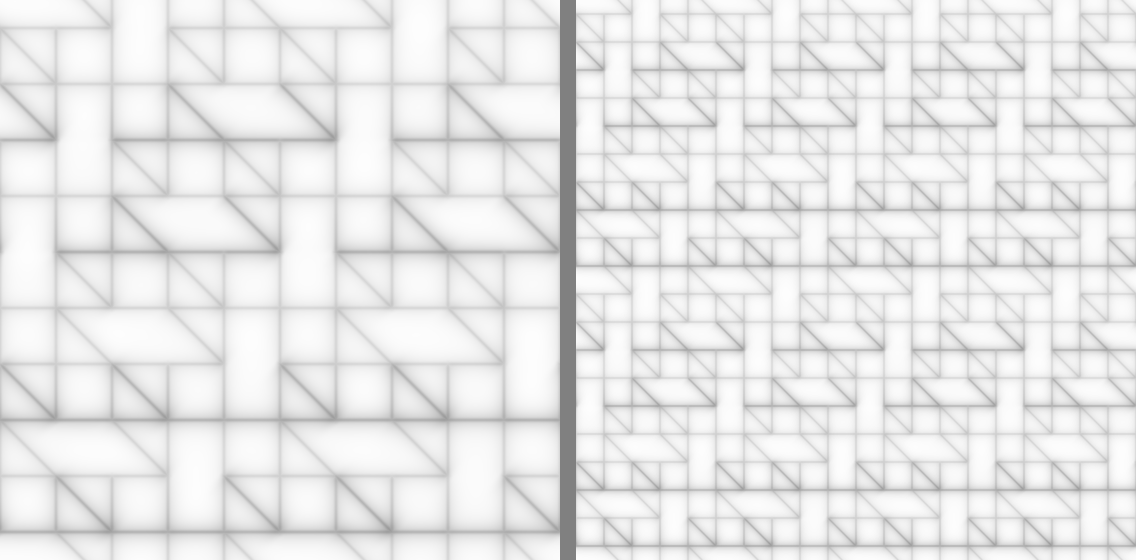
Left, the tile; right, the same tile 2 across and 2 down.
Give the GLSL for this pattern, as a Shadertoy shader.

```glsl
// Soft grey lattice of squares, triangles, slanted and tall tiles on white.
// Each cell owns a left, a bottom and a diagonal edge; every edge casts a
// thin core and a wide halo. Tile types step sideways once per two rows.

const float CELLS = 10.0;        // cells across and down
const float PERIOD = 5.0;        // cells per repeat
const float ROW_OFFSET = 0.5;    // vertical shift of the lattice, in cells
const float CORE_WIDTH = 0.032;  // in cells
const float HALO_WIDTH = 0.13;
const float END_FADE = 0.10;
const float CORE_SHADE = 0.075;  // darkness of a light edge
const float HALO_SHADE = 0.10;
const float HEAVY = 2.3;         // strength of a dark edge, light being 1
const float MAX_SHADE = 0.55;
const float EDGE_VARIATION = 0.16;
const float MOTTLE = 0.012;
const float MOTTLE_CELLS = 20.0;
const vec3 PAPER = vec3(1.0);

float hash(vec2 p) {
    return fract(sin(dot(p, vec2(127.1, 311.7))) * 43758.5453);
}

// Value noise that wraps after a whole number of cells
float wrappedNoise(vec2 p, float period) {
    vec2 i = floor(p), f = fract(p);
    f = f * f * (3.0 - 2.0 * f);
    float a = hash(mod(i, period));
    float b = hash(mod(i + vec2(1, 0), period));
    float c = hash(mod(i + vec2(0, 1), period));
    float d = hash(mod(i + vec2(1, 1), period));
    return mix(mix(a, b, f.x), mix(c, d, f.x), f.y);
}

// Core (x) and halo (y) of a segment whose strength runs from sa to sb
vec2 edgeShade(vec2 p, vec2 a, vec2 b, float sa, float sb) {
    float len = length(b - a);
    vec2 dir = (b - a) / len;
    vec2 q = p - a;
    float along = dot(q, dir);
    float across = abs(q.x * dir.y - q.y * dir.x);
    float mask = smoothstep(-END_FADE, END_FADE, along)
               * smoothstep(-END_FADE, END_FADE, len - along);
    float strength = mix(sa, sb, clamp(along / len, 0.0, 1.0));
    float core = exp(-across * across / (CORE_WIDTH * CORE_WIDTH));
    float halo = exp(-across / HALO_WIDTH);
    return mask * strength * vec2(core, halo);
}

// Adds up the halos and keeps the strongest core
void addEdge(inout vec2 shade, vec2 e) {
    shade = vec2(max(shade.x, e.x), shade.y + e.y);
}

void addCell(inout vec2 shade, vec2 p, vec2 cell) {
    // Place within the repeat, rows counted downwards
    float row = mod(8.0 - cell.y, CELLS);
    float slot = mod(cell.x + floor(row / 2.0), PERIOD);
    bool oddRow = mod(row, 2.0) > 0.5;
    bool isDiagonal = slot < 0.5 || abs(slot - 3.0) < 0.5;
    bool openLeft = oddRow && (slot < 0.5 || slot > 3.5);
    bool openBottom = oddRow && abs(slot - 1.0) < 0.5;

    // Two rows in five are heavy, darkest at their foot
    float rowPhase = mod(row, 5.0);
    float heavy = (abs(rowPhase - 1.0) < 0.5 || abs(rowPhase - 3.0) < 0.5) ? 1.0 : 0.0;
    float vary = 1.0 + EDGE_VARIATION * (hash(vec2(mod(cell.x, CELLS), row)) - 0.5);
    float light = vary;
    float dark = vary * mix(1.0, HEAVY, heavy);

    if (!openLeft)
        addEdge(shade, edgeShade(p, vec2(0), vec2(0, 1), mix(light, dark, 0.55), light));
    if (!openBottom)
        addEdge(shade, edgeShade(p, vec2(0), vec2(1, 0), dark, dark));
    if (isDiagonal)
        addEdge(shade, edgeShade(p, vec2(0, 1), vec2(1, 0), mix(light, dark, 0.75), dark));
}

void mainImage(out vec4 fragColor, in vec2 fragCoord) {
    vec2 uv = fragCoord / iResolution.xy;
    vec2 p = uv * CELLS - vec2(0.0, ROW_OFFSET);
    vec2 home = floor(p);

    // Gather the edges of this cell and its neighbours
    vec2 shade = vec2(0.0);
    for (int y = -1; y <= 1; y++)
        for (int x = -1; x <= 1; x++) {
            vec2 cell = home + vec2(x, y);
            addCell(shade, p - cell, cell);
        }

    // Saturate where many edges meet, then mottle the shaded parts
    float total = CORE_SHADE * shade.x + HALO_SHADE * shade.y;
    total += MOTTLE * wrappedNoise(uv * MOTTLE_CELLS, MOTTLE_CELLS);
    float grey = MAX_SHADE * (1.0 - exp(-total / MAX_SHADE));
    fragColor = vec4(PAPER * (1.0 - grey), 1.0);
}
```
